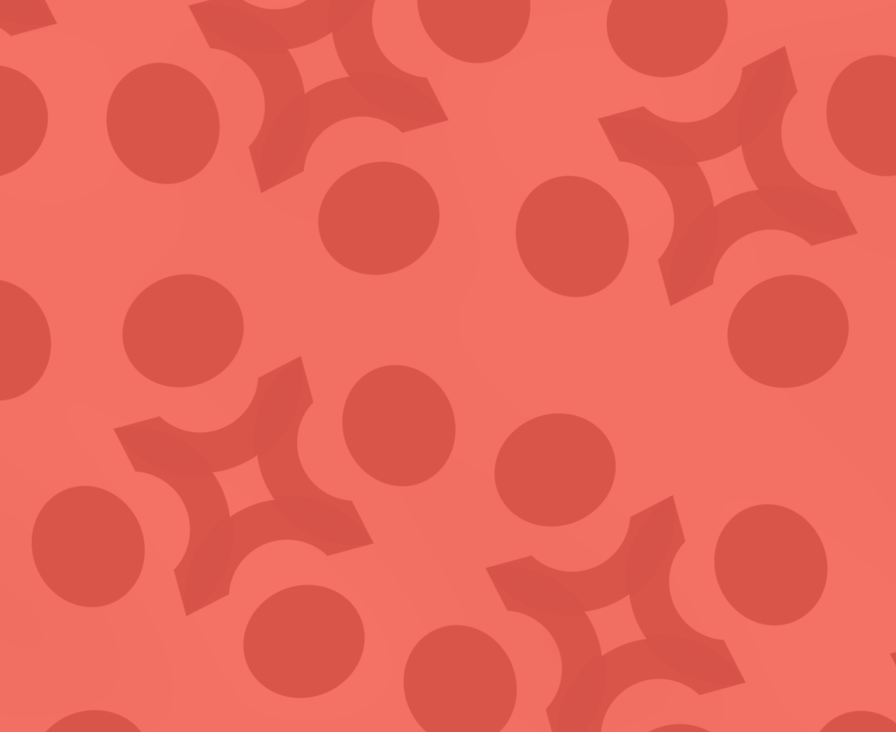
A Shadertoy shader for this pattern:

```glsl
// Tone-on-tone coral print: tilted four-armed strap crosses, each ringed by four discs.
// One cross is folded to an eighth and built from circles and a wedge, then
// repeated over a skewed lattice whose rows drift and alternate slightly.

// Lattice position of a cross; canvas is 6.28 units high, y pointing down.
vec2 crossCenter(float column, float row) {
    float drift = 1.05 * sin(1.25 * row);
    float alternate = 1.0 - 2.0 * mod(abs(column), 2.0);
    vec2 rowStart = vec2(2.77, 0.575) + row * vec2(-0.75, 3.71);
    vec2 columnStep = mix(vec2(3.435, 0.90), vec2(3.33, 0.965), drift);
    vec2 wobble = mix(vec2(-0.038, -0.035), vec2(0.07, -0.115), drift);
    return rowStart + column * columnStep + alternate * wobble;
}

// x: distance to straps and discs, y: distance to the strap overlaps.
vec2 crossMotif(vec2 p) {
    // Turn onto the disc axes, then fold into one eighth
    float c = cos(0.371), s = sin(0.371);
    vec2 q = abs(vec2(c * p.x - s * p.y, s * p.x + c * p.y));
    q = vec2(max(q.x, q.y), min(q.x, q.y));

    // Flattened disc facing the notch
    float disc = (length((q - vec2(1.43, 0.0)) / vec2(0.479, 0.526)) - 1.0) * 0.5;

    // Curved strap, pointed arm end and four-cornered centre hole
    float notchRadius = length(q - vec2(1.03, 0.0));
    float along = (q.x + q.y) * 0.7071;
    float across = (q.x - q.y) * 0.7071;
    float armEnd = 0.777 * across + 0.629 * (along - 1.22);
    float hole = min(notchRadius - 0.85, 0.6 - length(q));
    float strap = max(max(0.50 - notchRadius, armEnd), hole);

    float overlap = max(strap, length(q - vec2(0.0, 1.03)) - 0.88);
    return vec2(min(strap, disc), overlap);
}

void mainImage(out vec4 fragColor, in vec2 fragCoord) {
    float pixel = 6.28 / iResolution.y;
    vec2 p = fragCoord * pixel;
    p.y = 6.28 - p.y;

    vec2 dist = vec2(10.0);
    for (int row = -1; row <= 2; row++) {
        for (int column = -1; column <= 2; column++) {
            dist = min(dist, crossMotif(p - crossCenter(float(column), float(row))));
        }
    }
    vec2 cover = 1.0 - smoothstep(-pixel, pixel, dist);

    // Faint broad mottling of the ground
    float mottle = sin(1.3 * p.x + 1.7 * sin(0.9 * p.y)) + 0.6 * sin(2.1 * p.y - 1.4 * p.x);
    vec3 ground = vec3(0.95, 0.44, 0.39) + 0.005 * mottle;
    vec3 ink = vec3(0.855, 0.332, 0.288) * (1.0 - 0.025 * cover.y);
    fragColor = vec4(mix(ground, ink, cover.x), 1.0);
}
```
